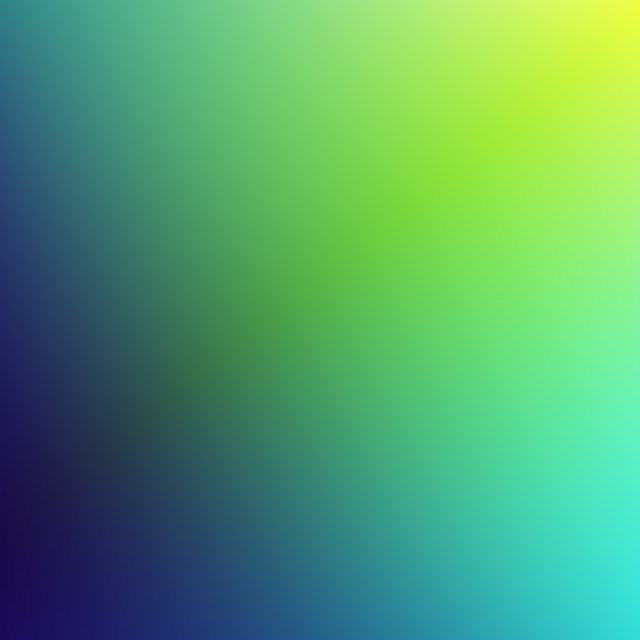
Write a WebGL 1 fragment shader that draws this background.

```glsl
precision highp float;

uniform vec2 u_resolution;

// Cubic weights for four evenly spaced colour stops
vec4 cubicWeights(float t) {
  float u = 3.0 * t;
  float a = u - 1.0;
  float b = u - 2.0;
  float c = u - 3.0;
  return vec4(-a * b * c / 6.0, u * b * c / 2.0, -u * a * c / 2.0, u * a * b / 6.0);
}

vec3 ramp(vec3 c0, vec3 c1, vec3 c2, vec3 c3, vec4 w) {
  return c0 * w.x + c1 * w.y + c2 * w.z + c3 * w.w;
}

// Softened crease along a rising diagonal, stronger toward the right
float crease(vec2 p, float offset, float slope, float softness) {
  float d = p.y - offset - slope * p.x;
  float depth = mix(0.08, 0.20, p.x);
  return depth * exp(-6.0 * sqrt(d * d + softness * softness));
}

void main() {
  vec2 uv = gl_FragCoord.xy / u_resolution;
  vec4 across = cubicWeights(uv.x);
  vec4 upward = cubicWeights(uv.y);

  // Horizontal ramps, from indigo-cyan below to teal-yellow above
  vec3 indigoToCyan = ramp(vec3(0.10, 0.04, 0.378), vec3(0.13, 0.235, 0.474),
                           vec3(0.16, 0.545, 0.632), vec3(0.20, 0.865, 0.845), across);
  vec3 navyToAqua = ramp(vec3(0.11, 0.08, 0.355), vec3(0.20, 0.405, 0.408),
                         vec3(0.30, 0.75, 0.517), vec3(0.385, 0.945, 0.749), across);
  vec3 slateToLime = ramp(vec3(0.155, 0.245, 0.434), vec3(0.305, 0.63, 0.42),
                          vec3(0.49, 0.86, 0.375), vec3(0.645, 0.96, 0.523), across);
  vec3 tealToYellow = ramp(vec3(0.19, 0.51, 0.53), vec3(0.43, 0.785, 0.544),
                           vec3(0.70, 0.935, 0.496), vec3(0.93, 1.0, 0.425), across);

  vec3 color = ramp(indigoToCyan, navyToAqua, slateToLime, tealToYellow, upward);

  // The crease removes blue, leaving a warm green ridge
  color.b -= crease(uv, 0.17, 0.8, 0.03);

  gl_FragColor = vec4(clamp(color, 0.0, 1.0), 1.0);
}
```
